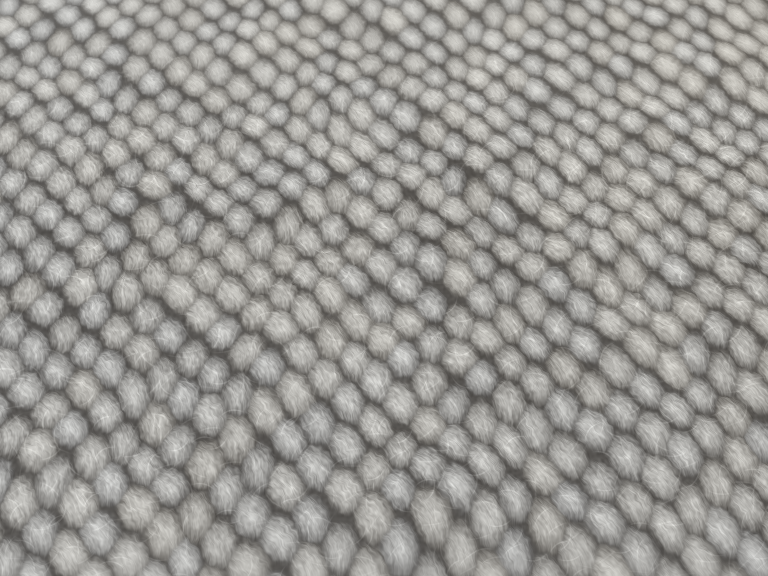
This texture is drawn by a WebGL 2 fragment shader. Its source:

```glsl
#version 300 es
precision highp float;
uniform vec2 u_resolution;
out vec4 fragColor;

const vec2 WEAVE = vec2(19.0, 10.6);        // stitches per canvas height at the near edge
const float RECEDE = 0.34;                 // perspective strength
const float SKEW = -0.035;                 // rotation of the cloth
const vec2 KNOT_RADII = vec2(0.63, 0.87);  // in stitch widths
const float KNOT_LEAN = 0.36;
const float FRONT_BIAS = 0.40;             // near knots overlap far ones
const float JITTER = 0.20;
const float FIBRE_CONTRAST = 0.25;
const float FUZZ = 0.07;                   // raggedness of knot edges
const vec2 GAP = vec2(0.10, 0.40);         // tone and weight of the hollows
const int HAIR_LAYERS = 5;
const float HAIR_CELL = 0.06;
const float HAIR_WIDTH = 0.0007;
const vec3 SHADOW = vec3(0.27, 0.26, 0.25);
const vec3 HIGHLIGHT = vec3(0.89, 0.89, 0.875);
const vec3 WARM_TINT = vec3(0.010, 0.002, -0.012);

vec2 hash2(vec2 p) {
  vec3 q = fract(p.xyx * vec3(0.1031, 0.1030, 0.0973));
  q += dot(q, q.yzx + 33.33);
  return fract((q.xx + q.yz) * q.zy);
}

float gradientNoise(vec2 p) {
  vec2 cell = floor(p), f = fract(p);
  vec2 s = f * f * f * (f * (f * 6.0 - 15.0) + 10.0);
  vec4 g;
  for (int k = 0; k < 4; k++) {
    vec2 corner = vec2(k & 1, k >> 1);
    g[k] = dot(hash2(cell + corner) * 2.0 - 1.0, f - corner);
  }
  return mix(mix(g.x, g.y, s.x), mix(g.z, g.w, s.x), s.y);
}

vec2 rotate(vec2 p, float a) {
  return vec2(cos(a) * p.x + sin(a) * p.y, cos(a) * p.y - sin(a) * p.x);
}

// Tone of one knot: rounded light, twisted plies and fine fibres
float knotTone(vec2 d, vec2 q, float height, vec2 rnd, vec2 id, float focus) {
  float bend = q.x + 0.35 * q.y * q.y;
  vec2 grain = vec2(bend * 5.5 + q.y * 1.2, q.y * 1.9 - q.x) + id * 7.31;
  float fibre = gradientNoise(grain) + 0.6 * gradientNoise(grain * vec2(2.1, 1.9));
  float ply = sin(bend * 6.0 + q.y * 1.8 + rnd.x * 6.28);
  float tone = 0.27 + 0.49 * max(height, -0.4) + 0.21 * d.y - 0.05 * d.x;
  tone += focus * (FIBRE_CONTRAST * fibre + 0.03 * ply);
  return tone + 0.11 * (rnd.y - 0.5);
}

// Returns tone and warmth of the cloth, blending knots by their height
vec2 cloth(vec2 p, float focus) {
  float sharpness = mix(6.0, 10.0, focus);
  vec3 sum = vec3(GAP.x, 0.0, 1.0) * GAP.y;
  float column = floor(p.x);
  for (int i = -1; i <= 1; i++) {
    float col = column + float(i);
    float stagger = 0.5 * mod(col, 2.0);
    float row = floor(p.y - stagger);
    for (int j = -1; j <= 1; j++) {
      vec2 id = vec2(col, row + float(j));
      vec2 rnd = hash2(id + 91.0);
      vec2 centre = id + vec2(0.5, 0.5 + stagger) + JITTER * (rnd - 0.5);
      vec2 d = (p - centre) * vec2(1.0, WEAVE.x / WEAVE.y);
      float lean = KNOT_LEAN + 0.4 * (rnd.y - 0.5);
      vec2 q = rotate(d, lean) / (KNOT_RADII * (0.95 + 0.12 * rnd.x));
      float height = 1.0 - dot(q, q);
      float weight = exp(sharpness * (height + FRONT_BIAS * d.y));
      float tone = knotTone(d, q, height, rnd, id, focus);
      sum += weight * vec3(tone, rnd.x - 0.5, 1.0);
    }
  }
  return sum.xy / sum.z;
}

// Loose curved hairs, one per cell in each layer
float hairs(vec2 p, float pixel) {
  float cover = 0.0;
  for (int k = 0; k < HAIR_LAYERS; k++) {
    vec2 g = rotate(p, float(k) * 0.7) / HAIR_CELL + float(k) * 17.3;
    vec2 rnd = hash2(floor(g) + 40.0);
    vec2 q = rotate(fract(g) - 0.5, rnd.x * 6.28);
    float gap = abs(q.y - (rnd.y - 0.5) * 2.2 * (q.x * q.x - 0.05)) * HAIR_CELL;
    float line = 1.0 - smoothstep(0.0, HAIR_WIDTH + pixel, gap);
    cover += line * (1.0 - smoothstep(0.15, 0.42, abs(q.x))) * rnd.y;
  }
  return min(cover, 1.0);
}

void main() {
  vec2 uv = gl_FragCoord.xy / u_resolution.y;
  float aspect = u_resolution.x / u_resolution.y;
  float focus = 1.0 - 0.65 * smoothstep(0.25, 0.6, abs(uv.y - 0.42));

  // Receding plane with a slightly uneven weave and ragged edges
  float depth = 1.0 / (1.0 - RECEDE * uv.y);
  vec2 plane = rotate(vec2(uv.x - 0.5 * aspect, uv.y) * depth, SKEW);
  vec2 wobble = vec2(gradientNoise(plane * 5.0), gradientNoise(plane * 5.0 + 31.7));
  vec2 fuzz = vec2(gradientNoise(plane * 75.0), gradientNoise(plane * 75.0 + 57.1));
  vec2 wool = cloth(plane * WEAVE + 0.4 * wobble + FUZZ * fuzz + 60.0, focus);

  // Broad light, fuzz and stray hairs
  float tone = wool.x + 0.08 * smoothstep(0.55, 1.0, uv.y);
  tone += 0.05 * gradientNoise(plane * 3.0 + 8.0);
  tone += 0.10 * focus * gradientNoise(uv * 130.0);
  tone += 0.13 * focus * hairs(uv, 1.0 / u_resolution.y);

  vec3 color = mix(SHADOW, HIGHLIGHT, clamp(tone, 0.0, 1.0));
  color += WARM_TINT * (wool.y + 0.6 * uv.x * uv.y);
  fragColor = vec4(color, 1.0);
}
```
